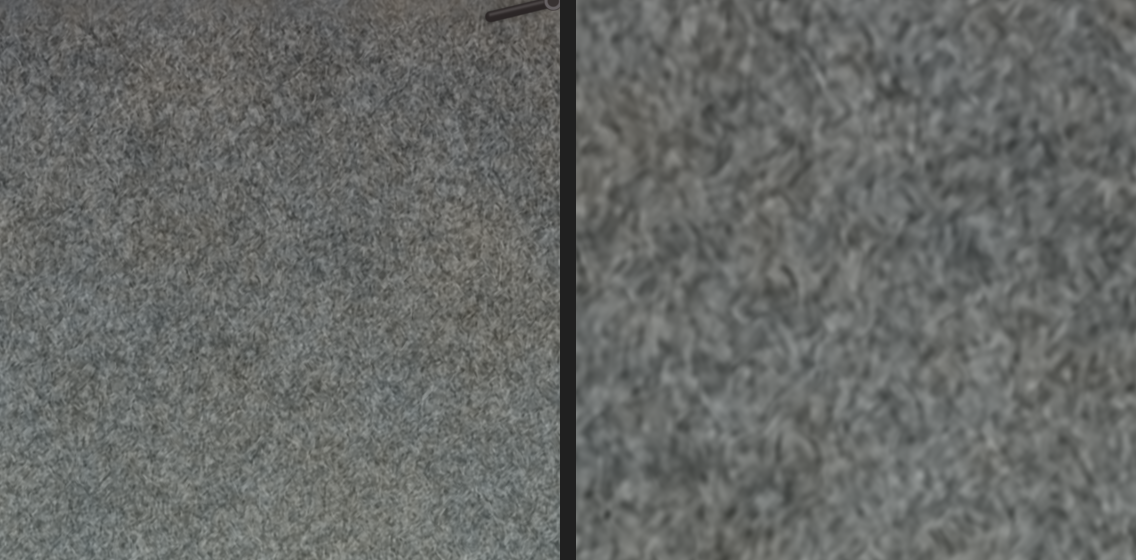
Left, the full canvas; right, a detail of the centre.
A Shadertoy shader for this texture:

```glsl
#define FELT_FAR vec3(0.374, 0.368, 0.360)
#define FELT_NEAR vec3(0.444, 0.466, 0.455)
#define ROD_COLOR vec3(0.170, 0.150, 0.150)
#define FIBRE_SCALE vec2(235.0, 105.0)
#define GRAIN_SCALE 190.0
#define FIBRE_CONTRAST 0.17
#define GRAIN_CONTRAST 0.13
#define CLUMP_CONTRAST 0.06
#define BLOTCH_CONTRAST 0.035
#define TINT_STRENGTH 0.025

// Integer hash of a lattice cell, 0 to 1
float hash(vec2 cell) {
    uvec2 q = uvec2(ivec2(cell)) * uvec2(1597u, 3812u);
    uint n = (q.x ^ (q.y + 7919u)) * 26699u;
    n ^= n >> 15;
    n *= 73247u;
    n ^= n >> 13;
    n *= 51749u;
    n ^= n >> 16;
    return float(n & 65535u) / 65535.0;
}

// Smooth value noise centred on zero
float noise(vec2 p) {
    vec2 cell = floor(p);
    vec2 f = fract(p);
    f = f * f * (3.0 - 2.0 * f);
    float low = mix(hash(cell), hash(cell + vec2(1, 0)), f.x);
    float high = mix(hash(cell + vec2(0, 1)), hash(cell + vec2(1, 1)), f.x);
    return mix(low, high, f.y) - 0.5;
}

vec2 rotate(vec2 p, float angle) {
    float c = cos(angle), s = sin(angle);
    return vec2(c * p.x - s * p.y, s * p.x + c * p.y);
}

// Short fibres in three leanings, each ruling its own small patches
float fibres(vec2 p) {
    vec2 bent = p + 0.004 * vec2(noise(p * 70.0), noise(p * 70.0 + 31.0));
    float sum = 0.0, total = 0.0;
    for (int i = 0; i < 3; i++) {
        float k = float(i);
        float weight = smoothstep(-0.25, 0.3, noise(p * 55.0 + 17.0 * k)) + 0.05;
        sum += weight * noise(rotate(bent, 0.65 * (k - 1.0) + 0.1) * FIBRE_SCALE + 300.0 * k);
        total += weight * weight;
    }
    return sum / sqrt(total);
}

vec3 felt(vec2 p) {
    vec3 color = mix(FELT_NEAR, FELT_FAR, clamp(p.y, 0.0, 1.0));
    float softness = 1.0 - 0.45 * smoothstep(0.93, 1.0, p.y);
    float shade = FIBRE_CONTRAST * fibres(p);
    shade += GRAIN_CONTRAST * noise(rotate(p, 0.5) * GRAIN_SCALE + 90.0);
    shade += CLUMP_CONTRAST * noise(rotate(p, 0.3) * 62.0 + 50.0);
    shade += BLOTCH_CONTRAST * noise(p * 11.0 + 70.0);
    color += shade * softness;
    // Faint cool and warm patches, warmer towards the right
    float warmth = noise(p * 7.0 + 12.0) + 0.6 * noise(p * 38.0) + 0.4 * (p.x - 0.5);
    return color + TINT_STRENGTH * warmth * vec3(0.7, 0.0, -0.8);
}

float capsule(vec2 p, vec2 a, vec2 b, float radius) {
    vec2 pa = p - a, ba = b - a;
    return length(pa - ba * clamp(dot(pa, ba) / dot(ba, ba), 0.0, 1.0)) - radius;
}

void mainImage(out vec4 fragColor, in vec2 fragCoord) {
    vec2 p = fragCoord / iResolution.y;
    float edge = 1.0 / iResolution.y;
    vec3 color = felt(p);

    // Dark rod entering at the upper right corner
    vec2 tip = vec2(0.876, 0.970), joint = vec2(0.975, 0.994);
    float rod = capsule(p, tip, joint, 0.0095);
    color *= 1.0 - 0.2 * exp(-max(rod, 0.0) * 250.0);
    float sheen = capsule(p, tip + vec2(0.0, 0.004), joint + vec2(0.0, 0.004), 0.0);
    vec3 rodColor = ROD_COLOR + 0.12 * exp(-sheen * sheen * 90000.0);
    color = mix(color, rodColor, 1.0 - smoothstep(-edge, edge, rod));

    // Round hinge with a pale rim
    float hinge = length(p - vec2(0.988, 0.998)) - 0.017;
    float rim = 1.0 - smoothstep(0.001, 0.001 + 2.0 * edge, abs(hinge + 0.004));
    vec3 hingeColor = mix(ROD_COLOR * 1.3, vec3(0.40, 0.38, 0.39), rim);
    color = mix(color, hingeColor, 1.0 - smoothstep(-edge, edge, hinge));

    fragColor = vec4(color, 1.0);
}
```
